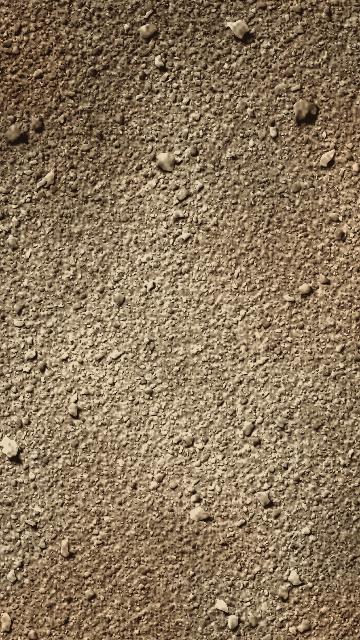
A Shadertoy shader for this texture:

```glsl
// Dry stony soil seen from above: embossed noise for the fine earth, then
// layers of angular grains and stones, each with lit facets and a cast shadow.
// Everything is shaded as one tone, which a ramp of earth colours then tints.

const vec2 LIGHT = vec2(-0.6, 0.8); // towards the sun, upper left

vec3 hash3(vec2 p) {
    vec3 q = fract(p.xyx * vec3(0.1031, 0.1030, 0.0973));
    q += dot(q, q.yxz + 33.33);
    return fract((q.xxy + q.yzz) * q.zyx);
}

float noise(vec2 p) {
    vec2 i = floor(p), f = fract(p);
    f = f * f * (3.0 - 2.0 * f);
    return mix(mix(hash3(i).x, hash3(i + vec2(1.0, 0.0)).x, f.x),
               mix(hash3(i + vec2(0.0, 1.0)).x, hash3(i + vec2(1.0, 1.0)).x, f.x), f.y);
}

float fbm(vec2 p) {
    float sum = 0.0, amp = 0.5;
    for (int i = 0; i < 4; i++) {
        sum += amp * noise(p);
        p = mat2(1.6, 1.2, -1.2, 1.6) * p + 7.3;
        amp *= 0.5;
    }
    return sum / 0.9375;
}

// Flattened irregular pentagon: x is 1 on the rim, y is the light on the facet
vec2 pebble(vec2 q, vec3 seed) {
    float turn = 6.2832 * seed.z;
    vec2 axis = vec2(cos(turn), sin(turn));
    q += axis * dot(q, axis) * 0.7 * seed.y;
    float rim = -1.0, facet = 0.0;
    for (int k = 0; k < 5; k++) {
        float jitter = fract(seed.x * 7.0 + seed.y * float(k + 1) * 3.7);
        float angle = turn + 1.2566 * float(k) + 0.7 * jitter;
        vec2 dir = vec2(cos(angle), sin(angle));
        float d = dot(q, dir) / (0.7 + 0.45 * jitter);
        if (d > rim) { rim = d; facet = dot(dir, LIGHT); }
    }
    return vec2(mix(rim, length(q), 0.25), facet);
}

// Scatters one size of stones over the tone
float scatter(float tone, vec2 p, float cell, float coverage, float brightness) {
    // Roughened outlines
    vec2 rough = vec2(noise(p * 1.6 / cell), noise(p * 1.6 / cell + 41.0))
               + 0.5 * vec2(noise(p * 4.5 / cell), noise(p * 4.5 / cell + 67.0)) - 0.75;
    vec2 g = p / cell + 0.3 * rough, home = floor(g);
    float shadow = 0.0, mask = 0.0, stone = 0.0;
    for (int y = -1; y <= 1; y++)
    for (int x = -1; x <= 1; x++) {
        vec2 id = home + vec2(x, y);
        vec3 place = hash3(id + cell * 5000.0);
        if (place.z > coverage) continue;
        vec3 seed = hash3(id + cell * 3000.0 + 91.0);
        float radius = mix(0.19, 0.43, seed.x);
        vec2 q = (g - id - 0.5 - 0.7 * (place.xy - 0.5)) / radius;
        if (dot(q, q) > 4.5) continue;

        float blur = 0.6 / (iResolution.x * cell * radius);
        float shade = pebble(q + LIGHT * 0.5, seed).x;
        shadow = max(shadow, 1.0 - smoothstep(0.8 - blur, 1.2 + blur, shade));

        vec2 shape = pebble(q, seed);
        float cover = 1.0 - smoothstep(1.0 - blur, 1.0 + blur, shape.x);
        if (cover > mask) {
            mask = cover;
            stone = brightness * (0.47 + 0.30 * seed.y)
                  + 0.14 * dot(q, LIGHT)
                  + 0.14 * shape.y * smoothstep(0.25, 0.8, shape.x);
        }
    }
    stone += 0.36 * (noise(p * 120.0) - 0.5) + 0.2 * (noise(p * 60.0) - 0.5);
    return mix(tone * (1.0 - 0.86 * shadow), stone, mask);
}

vec3 earthRamp(float t) {
    vec3 c = mix(vec3(0.11, 0.07, 0.05), vec3(0.33, 0.25, 0.17), clamp((t - 0.1) / 0.23, 0.0, 1.0));
    c = mix(c, vec3(0.46, 0.38, 0.28), clamp((t - 0.33) / 0.13, 0.0, 1.0));
    c = mix(c, vec3(0.58, 0.50, 0.38), clamp((t - 0.46) / 0.12, 0.0, 1.0));
    c = mix(c, vec3(0.70, 0.62, 0.50), clamp((t - 0.58) / 0.12, 0.0, 1.0));
    return mix(c, vec3(0.90, 0.84, 0.72), clamp((t - 0.70) / 0.2, 0.0, 1.0));
}

void mainImage(out vec4 fragColor, in vec2 fragCoord) {
    vec2 p = fragCoord / iResolution.x;
    float top = fragCoord.y / iResolution.y;

    // Broad light, rubble patches, dark upper left
    float patches = fbm(p * 4.0 + 3.0);
    vec2 fromGlow = (p - vec2(0.42, 0.78)) * vec2(1.3, 1.1);
    float glow = exp(-1.8 * dot(fromGlow, fromGlow));
    float corner = smoothstep(0.55, 1.1, top + 0.25 - 0.5 * p.x);
    float rubble = clamp(0.15 + 1.8 * (patches - 0.45) + 0.6 * corner, 0.0, 1.0);
    float brightness = mix(0.86, 1.2, glow) + 0.4 * (patches - 0.5) - 0.14 * corner;

    // Fine earth lit from the upper left
    vec2 soil = p * 75.0;
    float relief = fbm(soil) - fbm(soil + LIGHT * 0.5);
    float tone = brightness * 0.55 + 0.85 * relief + 0.3 * (noise(p * 190.0) - 0.5);

    // Grains to stones, small to large
    tone = scatter(tone, p, 0.0115, 0.58, brightness);
    tone = scatter(tone, p + 0.37, 0.019, 0.16 + 0.45 * rubble, brightness);
    tone = scatter(tone, p + 0.71, 0.031, 0.05 + 0.3 * rubble, brightness);
    tone = scatter(tone, p + 1.13, 0.05, 0.02 + 0.13 * rubble, brightness * 1.06);
    tone = scatter(tone, p + 1.59, 0.072, 0.01 + 0.04 * rubble, brightness * 1.12);
    tone = 0.535 + 1.1 * (tone - 0.5);

    // Earth colours, redder away from the glow
    float red = (1.0 - glow) * smoothstep(0.35, 0.7, fbm(p * 3.0 + 19.0));
    vec3 color = earthRamp(tone) * mix(vec3(1.0), vec3(1.02, 0.95, 0.9), red);
    fragColor = vec4(color, 1.0);
}
```
